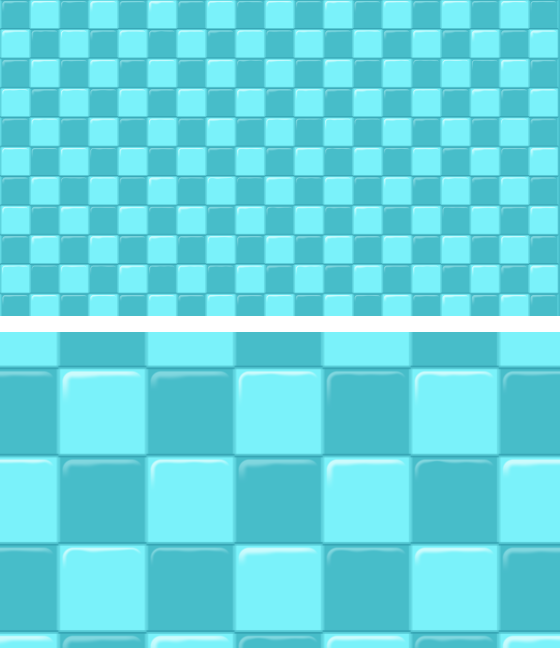
Top: the whole. Bottom: its middle third, enlarged.
Give the GLSL for this pattern, as a WebGL 2 fragment shader.

```glsl
#version 300 es
precision highp float;

uniform vec2 u_resolution;
out vec4 fragColor;

vec2 hash2(vec2 p) {
    vec3 q = fract(p.xyx * vec3(0.1031, 0.1030, 0.0973));
    q += dot(q, q.yzx + 33.33);
    return fract((q.xx + q.yz) * q.zy);
}

float cornerDot(vec2 cell, vec2 corner, vec2 f) {
    return dot(hash2(cell + corner) * 2.0 - 1.0, f - corner);
}

float gradientNoise(vec2 p) {
    vec2 i = floor(p), f = fract(p);
    vec2 u = f * f * f * (f * (f * 6.0 - 15.0) + 10.0);
    float low = mix(cornerDot(i, vec2(0, 0), f), cornerDot(i, vec2(1, 0), f), u.x);
    float high = mix(cornerDot(i, vec2(0, 1), f), cornerDot(i, vec2(1, 1), f), u.x);
    return mix(low, high, u.y);
}

float roundedBox(vec2 p, vec2 halfSize, float radius) {
    vec2 q = abs(p) - halfSize + radius;
    return length(max(q, 0.0)) + min(max(q.x, q.y), 0.0) - radius;
}

void main() {
    // Tile grid measured from the top left, in canvas heights
    vec2 uv = gl_FragCoord.xy / u_resolution.y;
    vec2 grid = (vec2(uv.x, 1.0 - uv.y) + vec2(-0.0022, 0.0014)) / vec2(0.09288, 0.09302);
    vec2 cell = floor(grid);
    vec2 p = fract(grid);
    float pixel = 1.0 / (0.093 * u_resolution.y);

    vec3 teal = vec3(0.28, 0.74, 0.79);
    vec3 aqua = vec3(0.48, 0.95, 0.98);
    vec3 seamTone = vec3(0.38, 0.84, 0.88);
    vec3 shadow = vec3(0.20, 0.63, 0.69);
    vec3 shine = vec3(0.82, 0.985, 0.99);

    // Checker with smooth edges
    vec2 edge = 0.5 - abs(p - 0.5);
    vec2 side = (1.0 - 2.0 * mod(cell, 2.0)) * clamp(edge / (0.5 * pixel), 0.0, 1.0);
    float light = 0.5 - 0.5 * side.x * side.y;
    vec3 color = mix(teal, aqua, light);

    // Soft seams, deeper along the horizontal joints
    float upright = 1.0 - smoothstep(0.012, 0.018 + pixel, edge.x);
    color = mix(color, seamTone, 0.75 * upright);
    float joint = 1.0 - smoothstep(0.012, 0.018 + pixel, edge.y);
    color = mix(color, mix(shadow, seamTone, 0.6 * light), 0.8 * joint);

    // Uneven gloss under the top edge, curling down the left corner
    vec2 vary = hash2(cell + 17.0);
    float wobble = gradientNoise(vec2(p.x * 4.0, 0.5) + cell * 7.3);
    float depth = -roundedBox(p - 0.5, vec2(0.465, 0.468), 0.13);
    float thick = mix(0.06, 0.13, vary.x) + 0.05 * wobble;
    float band = smoothstep(0.0, 0.02 + 0.5 * pixel, depth)
               * (1.0 - smoothstep(0.4 * thick, thick + 0.5 * pixel, depth));
    float curl = mix(0.14, 0.36, vary.y * vary.y) * (1.0 - smoothstep(0.1, 0.5, p.x)) + 0.13;
    float gloss = band * (1.0 - smoothstep(0.06, curl, p.y));
    gloss *= 1.0 - 0.5 * smoothstep(0.75, 0.97, p.x);
    color = mix(color, shine, gloss * mix(0.42, 0.95, light));

    // Plain strip to the right of the last column
    color = mix(color, teal, clamp((grid.x - 19.0) / pixel + 0.5, 0.0, 1.0));
    fragColor = vec4(color, 1.0);
}
```
